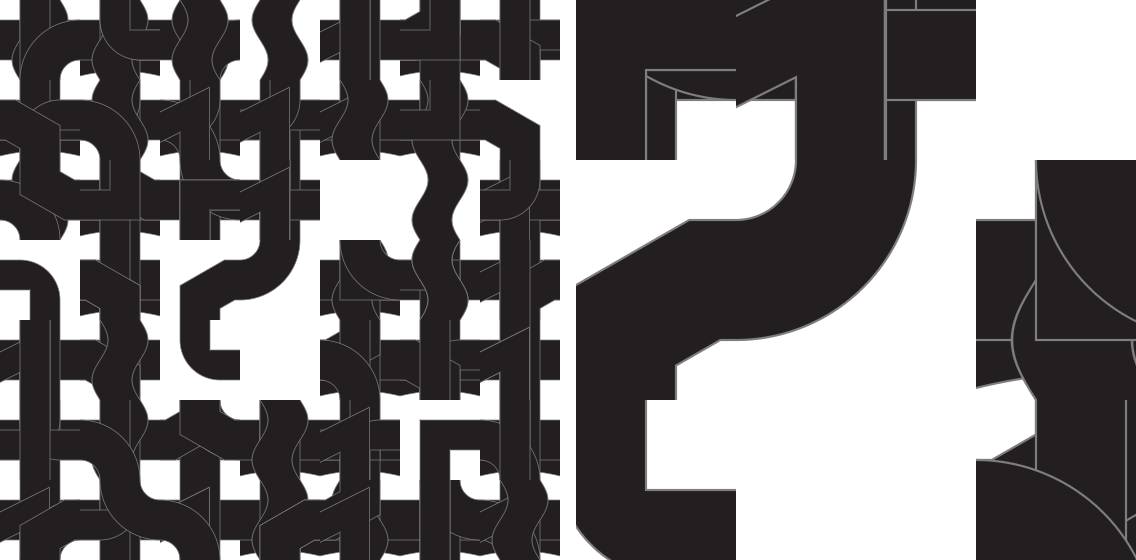
Left: the whole. Right: its middle third, enlarged.
A WebGL 1 fragment shader for this pattern:

```glsl
precision highp float;
// Seven by seven Truchet tiles of overlapping dark pipes with hairline rims on white.

uniform vec2 u_resolution;

const float TILES = 7.0;
const float HALF_RIM = 0.0045;
const vec3 PAPER = vec3(1.0);
const vec3 INK = vec3(0.137, 0.122, 0.125);
const vec3 RIM = vec3(0.50, 0.49, 0.50);

float hash(vec2 cell, float salt) {
  return fract(sin(dot(cell, vec2(12.99, 78.23)) + salt * 37.72) * 4375.85);
}

// Share of a pixel lying inside a signed distance.
float cover(float d, float pixel) {
  return clamp(0.5 - d / pixel, 0.0, 1.0);
}

float band(float x, float centre, float halfWidth) {
  return abs(x - centre) - halfWidth;
}

// Bends join the left and bottom sides of the tile.
float arcBend(vec2 p) {
  return band(length(p), 0.5, 0.25);
}

float squareBend(vec2 p) {
  return band(max(p.x, p.y), 0.5625, 0.1875);
}

float roundedBend(vec2 p) {
  float outer = length(max(p - 0.25, 0.0)) - 0.5;
  return max(outer, 0.375 - max(p.x, p.y));
}

float chamferBend(vec2 p) {
  float slant = dot(p, vec2(0.5, 0.87));
  return band(max(max(p.x, p.y), slant), 0.5, 0.25);
}

float wave(vec2 p) {
  return band(p.x, 0.5 + 0.1 * sin(6.2832 * p.y), 0.25) * 0.85;
}

// Upright stem with a slanted arm reaching the left side.
float flag(vec2 p) {
  float top = (p.y - 0.6 - 0.5 * p.x) * 0.89;
  float under = (0.22 + 0.5 * p.x - p.y) * 0.89;
  return max(max(top, p.x - 0.62), min(0.25 - p.x, under));
}

// Wide band whose lower edge sags toward the tile sides.
float sag(vec2 p) {
  float lower = 0.05 + 0.25 * p.x * (1.0 - p.x);
  return max(lower - p.y, p.y - 0.5);
}

float pipe(vec2 p, vec2 flipped, float kind) {
  if (kind < 1.0) return arcBend(flipped);
  if (kind < 2.0) return roundedBend(flipped);
  if (kind < 3.0) return squareBend(flipped);
  if (kind < 4.0) return chamferBend(flipped);
  if (kind < 5.0) return wave(flipped);
  if (kind < 6.0) return flag(p);
  return band(p.x, 0.4375, 0.1875);
}

vec3 paint(vec3 color, float d, float pixel) {
  color = mix(color, INK, cover(d, pixel));
  float rim = cover(d - HALF_RIM, pixel) - cover(d + HALF_RIM, pixel);
  return mix(color, RIM, rim);
}

bool isBlank(vec2 cell) {
  return distance(cell, vec2(4.0, 4.0)) < 0.5
      || distance(cell, vec2(3.0, 2.0)) < 0.5;
}

vec3 drawTile(vec2 p, vec2 cell, float pixel) {
  vec3 color = PAPER;
  if (isBlank(cell)) return color;
  bool sparse = hash(cell, 1.0) < 0.17;

  // Crossing bars beneath the bends
  if (!sparse) {
    if (hash(cell, 2.0) < 0.6) color = paint(color, sag(p), pixel);
    color = paint(color, band(p.y, 0.5, 0.25), pixel);
    color = paint(color, band(p.x, 0.5, 0.25), pixel);
  }

  // Random stack of bends; sparse tiles keep only the top one
  for (int i = 0; i < 3; i++) {
    float salt = 3.0 + 3.0 * float(i);
    vec2 turn = step(0.5, vec2(hash(cell, salt), hash(cell, salt + 1.0)));
    vec2 flipped = mix(p, 1.0 - p, turn);
    float d = pipe(p, flipped, 7.0 * hash(cell, salt + 2.0));
    if (!sparse || i == 2) color = paint(color, d, pixel);
  }
  return color;
}

void main() {
  float side = min(u_resolution.x, u_resolution.y);
  vec2 grid = gl_FragCoord.xy / side * TILES;
  gl_FragColor = vec4(drawTile(fract(grid), floor(grid), TILES / side), 1.0);
}
```
